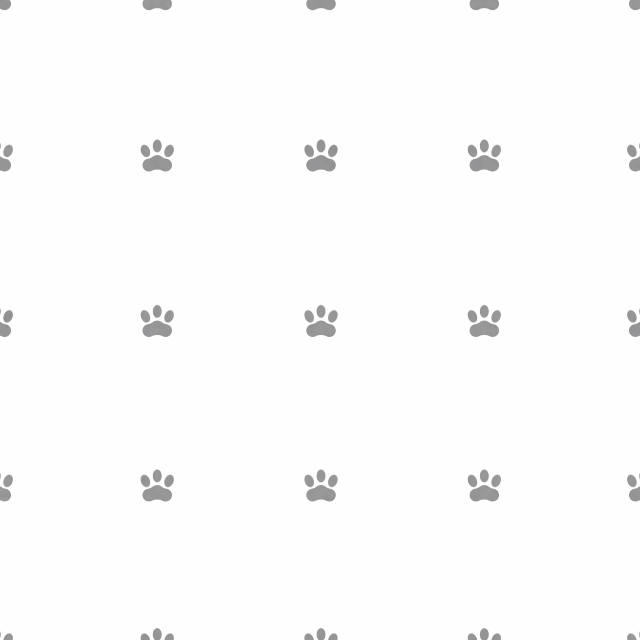
Write a Shadertoy shader that draws this pattern.

```glsl
const vec3 PAPER = vec3(0.998);
const vec3 INK = vec3(0.588, 0.588, 0.594);

// Layout in canvas units
const vec2 CENTER = vec2(0.5016, 0.4987);
const vec2 SPACING = vec2(0.2564, 0.2591);
const vec2 SKEW = vec2(-0.0004, 0.0007);
const vec2 SQUEEZE = vec2(0.00087, 0.0013);

// Paw proportions in paw units
const float PAW_UNITS = 1152.0;
const vec2 TOE_RADII = vec2(8.0, 11.5);
const vec2 MIDDLE_TOE = vec2(0.0, 17.0);
const vec2 OUTER_TOE = vec2(21.3, 8.0);
const float TOE_LEAN = 0.38;
const vec2 HUMP = vec2(0.0, -12.5);
const float HUMP_RADIUS = 13.0;
const vec2 LOBE = vec2(15.0, -17.5);
const float LOBE_RADIUS = 11.5;
const float PAD_BLEND = 6.0;

// Ink variation
const float MOTTLE_SIZE = 9.0;
const float MOTTLE = 0.025;
const float TINT = 0.015;

float hash(vec2 p) {
    vec3 q = fract(vec3(p.xyx) * 0.1031);
    q += dot(q, q.yzx + 33.33);
    return fract((q.x + q.y) * q.z);
}

float valueNoise(vec2 p) {
    vec2 i = floor(p), f = fract(p);
    f = f * f * (3.0 - 2.0 * f);
    vec2 e = vec2(0.0, 1.0);
    return mix(mix(hash(i), hash(i + e.yx), f.x),
               mix(hash(i + e.xy), hash(i + e.yy), f.x), f.y);
}

float smoothMin(float a, float b, float k) {
    float h = max(k - abs(a - b), 0.0) / k;
    return min(a, b) - 0.25 * k * h * h;
}

float toeDistance(vec2 p, float lean) {
    float c = cos(lean), s = sin(lean);
    vec2 q = vec2(c * p.x - s * p.y, s * p.x + c * p.y);
    return (length(q / TOE_RADII) - 1.0) * TOE_RADII.x;
}

// Mirrored about the vertical axis
float pawDistance(vec2 p) {
    p.x = abs(p.x);
    float toes = min(toeDistance(p - MIDDLE_TOE, 0.0),
                     toeDistance(p - OUTER_TOE, TOE_LEAN));
    float pad = smoothMin(length(p - HUMP) - HUMP_RADIUS,
                          length(p - LOBE) - LOBE_RADIUS, PAD_BLEND);
    return min(toes, pad);
}

// Nearly even grid, drawn in slightly towards the canvas edges
vec2 pawCenter(vec2 cell) {
    return CENTER + cell * (SPACING + cell * (SKEW - SQUEEZE * cell));
}

void mainImage(out vec4 fragColor, in vec2 fragCoord) {
    float canvas = min(iResolution.x, iResolution.y);
    vec2 uv = fragCoord / canvas;
    vec2 cell = round((uv - CENTER) / SPACING);
    vec2 p = (uv - pawCenter(cell)) * PAW_UNITS;

    // Edge smoothed over about one pixel
    float halfPixel = 0.6 * PAW_UNITS / canvas;
    float coverage = 1.0 - smoothstep(-halfPixel, halfPixel, pawDistance(p));

    // Soft mottling and a small tint change per paw
    vec2 seed = cell + 20.0;
    float mottle = valueNoise(p / MOTTLE_SIZE + seed * 17.0 + 50.0) - 0.5;
    vec3 ink = INK + MOTTLE * mottle + TINT * (hash(seed) - 0.5);

    fragColor = vec4(mix(PAPER, ink, coverage), 1.0);
}
```
